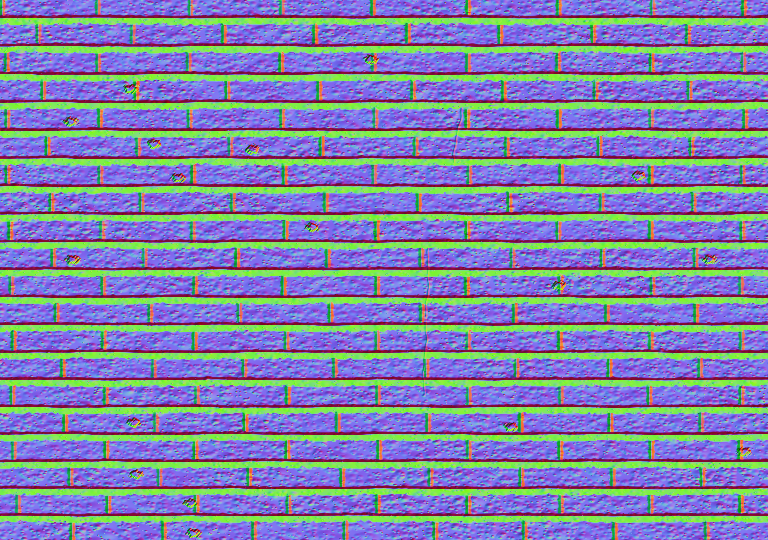
A Shadertoy shader for this texture map:

```glsl
// Normal map of a worn running-bond brick wall with sloped mortar beds.

// Layout, in canvas heights
const float ROWS = 19.05;          // courses down the canvas
const float ROW_SQUEEZE = 0.51;    // courses get slightly thinner downwards
const float FIRST_BED = 0.0333;    // depth of the first mortar bed
const float BRICK_PITCH = 0.1715;  // brick plus joint
const float PITCH_SHRINK = 0.00022;
const float JOINT_HALF = 0.0052;
// Parts of a course, as fractions of its height
const float LEDGE = 0.095;
const float BED = 0.215;
// Surface slopes
const float LEDGE_SLOPE = -2.3;
const float BED_SLOPE = 1.75;
const float JOINT_SLOPE = 2.2;
const float FACE_SLOPE = -0.13;
// Wear
const float FINE_PITS = 0.0017;
const float COARSE_PITS = 0.0026;
const float CHIP_CHANCE = 0.07;
const float CHIP_DEPTH = 0.012;
const float CRACK_DEPTH = 0.002;
const float SAMPLE_STEP = 0.0012;

float hash(vec2 p) {
    vec3 q = fract(p.xyx * vec3(0.1031, 0.1030, 0.0973));
    q += dot(q, q.yzx + 33.33);
    return fract((q.x + q.y) * q.z);
}

vec2 hash2(vec2 p) {
    return vec2(hash(p), hash(p + 57.3));
}

// Layered sines, about -1 to 1
float ripple(vec2 p) {
    return (sin(p.x + 1.7 * sin(p.y)) + 0.5 * sin(2.3 * p.x - 1.9 * p.y + 1.0)
          + 0.3 * sin(4.1 * p.x + 3.7 * p.y)) / 1.8;
}

// Cellular noise: round pits of random size, 0 to 1
float pits(vec2 p) {
    vec2 cell = floor(p);
    float depth = 0.0;
    for (int j = -1; j <= 1; j++)
    for (int i = -1; i <= 1; i++) {
        vec2 id = cell + vec2(i, j);
        float radius = mix(0.15, 0.8, hash(id + 19.7));
        depth = max(depth, 1.0 - smoothstep(0.0, radius, distance(p, id + hash2(id))));
    }
    return depth;
}

// Thin wavering groove from a to b
float crack(vec2 p, vec2 a, vec2 b) {
    p.x += 0.003 * ripple(vec2(p.y * 60.0, 2.0));
    vec2 ab = b - a;
    float along = clamp(dot(p - a, ab) / dot(ab, ab), 0.0, 1.0);
    float d = distance(p, a + ab * along) / 0.0016;
    return exp(-d * d);
}

float relief(vec2 p, vec2 chipCenter, float chipped, float roughness) {
    float h = -roughness * (FINE_PITS * pits(p * vec2(90.0, 130.0))
                          + COARSE_PITS * pits(p * vec2(34.0, 58.0) + 7.0));
    float chip = length((p - chipCenter) / vec2(0.014, 0.009));
    chip += 0.25 * ripple(p * 420.0);
    h -= chipped * CHIP_DEPTH * (1.0 - smoothstep(0.4, 1.0, chip));
    h -= CRACK_DEPTH * crack(p, vec2(0.795, 0.54), vec2(0.785, 0.27));
    h -= CRACK_DEPTH * crack(p, vec2(0.855, 0.80), vec2(0.840, 0.70));
    return h;
}

void mainImage(out vec4 fragColor, in vec2 fragCoord) {
    vec2 p = fragCoord / iResolution.y;
    float pixel = 1.0 / iResolution.y;

    // Courses, with gently uneven beds
    float depth = 1.0 - p.y - FIRST_BED + 0.0011 * ripple(p * vec2(19.0, 31.0));
    float course = 1.0 + ROWS * depth + ROW_SQUEEZE * depth * depth;
    float row = floor(course);
    float level = course - row;
    float fromBed = level > 0.5 ? level - 1.0 : level;

    // Staggered bricks, drifting slowly from course to course
    bool odd = mod(row, 2.0) > 0.5;
    float shift = odd ? 0.0685 + 0.0035 * row : 0.0074 + 0.0013 * row;
    float pitch = BRICK_PITCH - PITCH_SHRINK * row;
    float column = floor((p.x - shift) / pitch + 0.5);
    vec2 id = vec2(column, row) + 40.0;
    float fromJoint = p.x - shift - column * pitch + 0.006 * (hash(id) - 0.5);

    // Bed and ledge with frayed edges
    float fray = 0.07 * (pits(p * vec2(75.0, 110.0) + 31.0) - 0.35);
    float rowPixel = ROWS * pixel;
    float soft = max(0.03, 0.5 * rowPixel);
    float bedArea = smoothstep(-LEDGE - soft, -LEDGE + soft, fromBed + 0.4 * fray)
                  * (1.0 - smoothstep(BED - soft, BED + soft, fromBed + fray));
    float below = smoothstep(-0.5 * rowPixel, 0.5 * rowPixel, fromBed);
    float bedSlope = BED_SLOPE * (0.95 + 0.3 * ripple(p * vec2(110.0, 170.0)));

    // Upright joints: one flank on each side of the center
    float edge = abs(fromJoint) + 0.0013 * ripple(vec2(p.y * 330.0, id.x + id.y));
    float joint = (1.0 - smoothstep(JOINT_HALF - pixel, JOINT_HALF + pixel, edge)) * (1.0 - bedArea);
    float flank = mix(-1.0, 1.0, smoothstep(-pixel, pixel, fromJoint));
    float jointWear = 0.65 + 0.5 * hash(id + 5.0);

    // Slopes of pits, chips and cracks
    vec2 chipOffset = (hash2(id + 11.0) - 0.5) * vec2(0.12, 0.014);
    vec2 chipCenter = p + vec2(-fromJoint, (level - 0.57) / ROWS) + chipOffset;
    float chipped = step(hash(id + 23.0), CHIP_CHANCE);
    float roughness = mix(0.65, 1.3, hash(id + 3.0));
    roughness = mix(roughness, 1.0, smoothstep(0.04, 0.08, abs(fromJoint)));
    float h = relief(p, chipCenter, chipped, roughness);
    float hx = relief(p + vec2(SAMPLE_STEP, 0.0), chipCenter, chipped, roughness);
    float hy = relief(p + vec2(0.0, SAMPLE_STEP), chipCenter, chipped, roughness);
    vec2 slope = vec2(hx - h, h - hy) / SAMPLE_STEP;

    // Combined slope, packed as a color
    slope.y += mix(FACE_SLOPE + 0.12 * ripple(p * vec2(37.0, 90.0)),
                   mix(LEDGE_SLOPE, bedSlope, below), bedArea);
    slope += joint * jointWear * vec2(JOINT_SLOPE * flank, 0.35 - 0.45 * flank);
    vec3 normal = normalize(vec3(slope, 1.0));
    float blue = 1.1 * normal.z - 0.15 - 0.1 * max(bedArea, joint);
    fragColor = vec4(0.5 + 0.5 * normal.xy, clamp(blue, 0.0, 1.0), 1.0);
}
```
